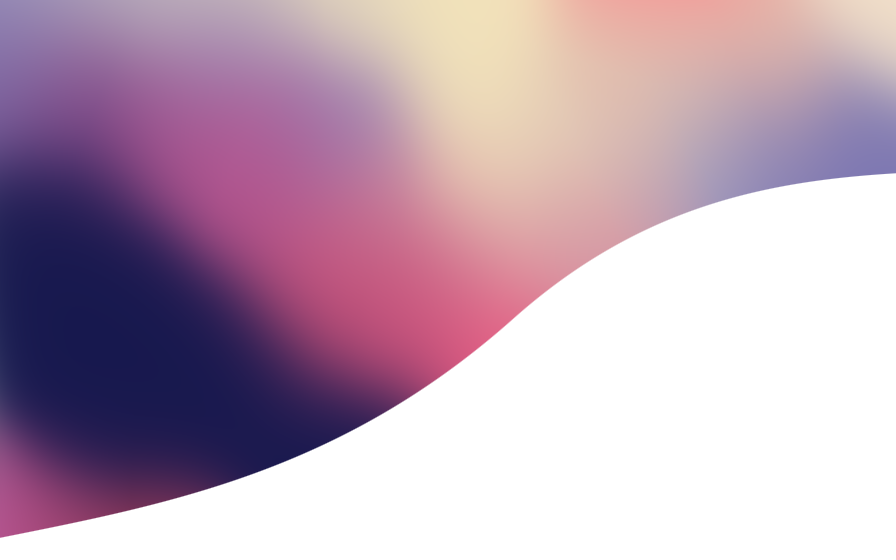
Give the GLSL for this background, as a Shadertoy shader.

```glsl
// Soft mesh of navy, magenta, cream and salmon glows above a white S-shaped wave.
#define ASPECT 1.6
#define SOFTNESS 0.105
#define WAVE_LEFT vec2(0.0, 0.0396)
#define WAVE_MID vec2(0.9167, 0.431)
#define WAVE_RIGHT vec2(1.6, 0.6906)
#define WAVE_SLOPES vec3(0.2, 0.89, 0.06)

const vec3 NAVY = vec3(0.09, 0.095, 0.306);
const vec3 PLUM = vec3(0.53, 0.28, 0.53);
const vec3 MAGENTA = vec3(0.71, 0.32, 0.55);
const vec3 CRIMSON = vec3(0.77, 0.30, 0.47);
const vec3 ROSE = vec3(0.89, 0.34, 0.50);
const vec3 DUSTY = vec3(0.81, 0.55, 0.63);
const vec3 BLUSH = vec3(0.86, 0.63, 0.65);
const vec3 VIOLET = vec3(0.48, 0.39, 0.63);
const vec3 PERIWINKLE = vec3(0.585, 0.495, 0.70);
const vec3 LAVENDER = vec3(0.63, 0.61, 0.75);
const vec3 BLUE = vec3(0.48, 0.46, 0.695);
const vec3 TEAL = vec3(0.43, 0.51, 0.59);
const vec3 SAND = vec3(0.88, 0.83, 0.74);
const vec3 CREAM = vec3(0.95, 0.89, 0.73);
const vec3 IVORY = vec3(0.95, 0.88, 0.79);
const vec3 PEACH = vec3(0.90, 0.72, 0.66);
const vec3 SALMON = vec3(0.957, 0.61, 0.60);

// Gaussian brush stroke from a to b; rgb is weighted colour, a is weight.
vec4 stroke(vec2 p, vec2 a, vec2 b, vec3 colorA, vec3 colorB) {
    vec2 ab = b - a;
    float t = clamp(dot(p - a, ab) / max(dot(ab, ab), 1e-5), 0.0, 1.0);
    vec2 offset = p - a - ab * t;
    float weight = exp(-dot(offset, offset) / (2.0 * SOFTNESS * SOFTNESS));
    return vec4(mix(colorA, colorB, t), 1.0) * weight;
}

// Normalised blend of all strokes.
vec3 glowMesh(vec2 p) {
    vec4 sum = vec4(0.0);
    // Dark mass on the left, with its paler rim
    sum += stroke(p, vec2(0.10, 0.60), vec2(0.23, 0.27), NAVY, NAVY);
    sum += stroke(p, vec2(0.23, 0.48), vec2(0.60, 0.22), NAVY, NAVY);
    sum += stroke(p, vec2(-0.25, 0.58), vec2(-0.25, 0.17), TEAL, TEAL);
    sum += stroke(p, vec2(0.0, 0.01), vec2(0.23, 0.0), MAGENTA, CRIMSON * 0.75);
    // Magenta ribbon
    sum += stroke(p, vec2(0.17, 0.81), vec2(0.42, 0.71), PLUM, MAGENTA);
    sum += stroke(p, vec2(0.42, 0.71), vec2(0.65, 0.48), MAGENTA, CRIMSON);
    sum += stroke(p, vec2(0.65, 0.48), vec2(0.88, 0.41), CRIMSON, ROSE);
    // Cool upper left
    sum += stroke(p, vec2(-0.02, 0.875), vec2(-0.02, 0.875), VIOLET, VIOLET);
    sum += stroke(p, vec2(0.0, 1.02), vec2(0.58, 1.02), LAVENDER, SAND);
    sum += stroke(p, vec2(0.42, 0.865), vec2(0.58, 0.77), PERIWINKLE, PERIWINKLE);
    // Cream column and the blush below it
    sum += stroke(p, vec2(0.80, 1.0), vec2(0.885, 0.73), CREAM, CREAM);
    sum += stroke(p, vec2(0.71, 0.60), vec2(0.94, 0.57), DUSTY, BLUSH);
    // Salmon, peach and blue on the right
    sum += stroke(p, vec2(1.18, 1.02), vec2(1.13, 0.86), SALMON, PEACH);
    sum += stroke(p, vec2(1.04, 0.73), vec2(1.33, 0.875), SAND, PEACH);
    sum += stroke(p, vec2(1.08, 0.61), vec2(1.25, 0.71), DUSTY, LAVENDER);
    sum += stroke(p, vec2(1.40, 0.71), vec2(1.50, 0.73), BLUE, BLUE);
    sum += stroke(p, vec2(1.62, 1.0), vec2(1.62, 1.0), IVORY, IVORY);
    return sum.rgb / max(sum.a, 1e-6);
}

// Cubic Hermite height at x between two points with end slopes.
float hermite(float x, vec2 a, vec2 b, float slopeA, float slopeB) {
    float span = b.x - a.x;
    float t = (x - a.x) / span;
    float s = 1.0 - t;
    return mix(a.y, b.y, t * t * (3.0 - 2.0 * t))
         + span * t * s * (slopeA * s - slopeB * t);
}

float waveHeight(float x) {
    vec3 m = WAVE_SLOPES;
    return x < WAVE_MID.x ? hermite(x, WAVE_LEFT, WAVE_MID, m.x, m.y)
                          : hermite(x, WAVE_MID, WAVE_RIGHT, m.y, m.z);
}

void mainImage(out vec4 fragColor, in vec2 fragCoord) {
    vec2 p = fragCoord / iResolution.xy * vec2(ASPECT, 1.0);
    float above = p.y - waveHeight(p.x);
    float coverage = clamp(above / fwidth(above) + 0.5, 0.0, 1.0);
    fragColor = vec4(mix(vec3(1.0), glowMesh(p), coverage), 1.0);
}
```
